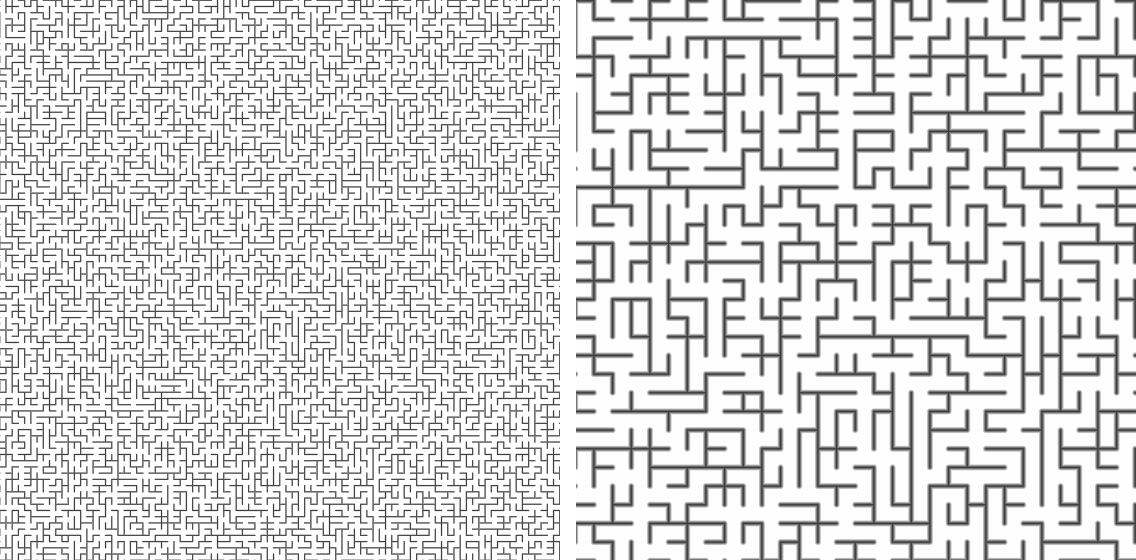
Left: the whole. Right: its middle third, enlarged.
This pattern is drawn by a three.js fragment shader. Its source:

```glsl
// Dense black maze on white paper, 90 cells across.
// Every grid vertex grows one unit wall toward a neighbour; the choices are
// ordered by vertex parity so that walls never double up or close a single cell.

varying vec2 vUv;

float hash(vec2 p) {
  return fract(sin(dot(p, vec2(127.1, 311.7)) + 4.7) * 43758.545);
}

// Unit vector for quarter turn k = 0..3
vec2 heading(float k) {
  float side = k < 1.5 ? 1.0 : -1.0;
  return mod(k, 2.0) < 0.5 ? vec2(side, 0.0) : vec2(0.0, side);
}

float quarter(vec2 v) {
  return floor(4.0 * hash(v));
}

// Vertices of odd parity: free choice
vec2 freeWall(vec2 v) {
  return heading(quarter(v));
}

// Vertices with both coordinates odd: avoid a neighbour that points back
vec2 avoidingWall(vec2 v) {
  float first = quarter(v);
  vec2 d = heading(first);
  for (int i = 0; i < 4; i++) {
    d = heading(mod(first + float(i), 4.0));
    if (dot(freeWall(v + d), d) > -0.5) break;
  }
  return d;
}

// True if following the walls from v along d leads back around one cell
bool closesCell(vec2 v, vec2 d) {
  vec2 turn = freeWall(v + d);
  if (abs(dot(turn, d)) > 0.5) return false;
  vec2 corner = v + d + turn;
  vec2 last = corner + avoidingWall(corner);
  return distance(last + freeWall(last), v) < 0.5;
}

// Vertices with both coordinates even: also avoid closing a cell
vec2 openWall(vec2 v) {
  float first = quarter(v);
  vec2 d = heading(first);
  for (int i = 0; i < 4; i++) {
    d = heading(mod(first + float(i), 4.0));
    if (dot(freeWall(v + d), d) > -0.5 && !closesCell(v, d)) break;
  }
  return d;
}

vec2 wallFrom(vec2 v) {
  if (mod(v.x + v.y, 2.0) > 0.5) return freeWall(v);
  if (mod(v.x, 2.0) > 0.5) return avoidingWall(v);
  return openWall(v);
}

// Distance from p to the segment from the origin along unit vector d
float segmentDistance(vec2 p, vec2 d) {
  return length(p - d * clamp(dot(p, d), 0.0, 1.0));
}

void main() {
  vec2 grid = vUv * 90.0 + 0.04;
  vec2 vertex = floor(grid + 0.5);
  vec2 local = grid - vertex;

  // Walls leaving the nearest vertex, and those arriving from its neighbours
  float dist = segmentDistance(local, wallFrom(vertex));
  for (int k = 0; k < 4; k++) {
    vec2 d = heading(float(k));
    if (dot(wallFrom(vertex + d), d) < -0.5) {
      dist = min(dist, segmentDistance(local, d));
    }
  }

  // Thin stroke with a soft edge
  float stroke = 0.78 * (1.0 - pow(min(dist / 0.181, 1.0), 1.15));
  vec3 paper = vec3(0.995);
  vec3 ink = vec3(0.0, 0.005, 0.015);
  gl_FragColor = vec4(mix(paper, ink, stroke), 1.0);
}
```
